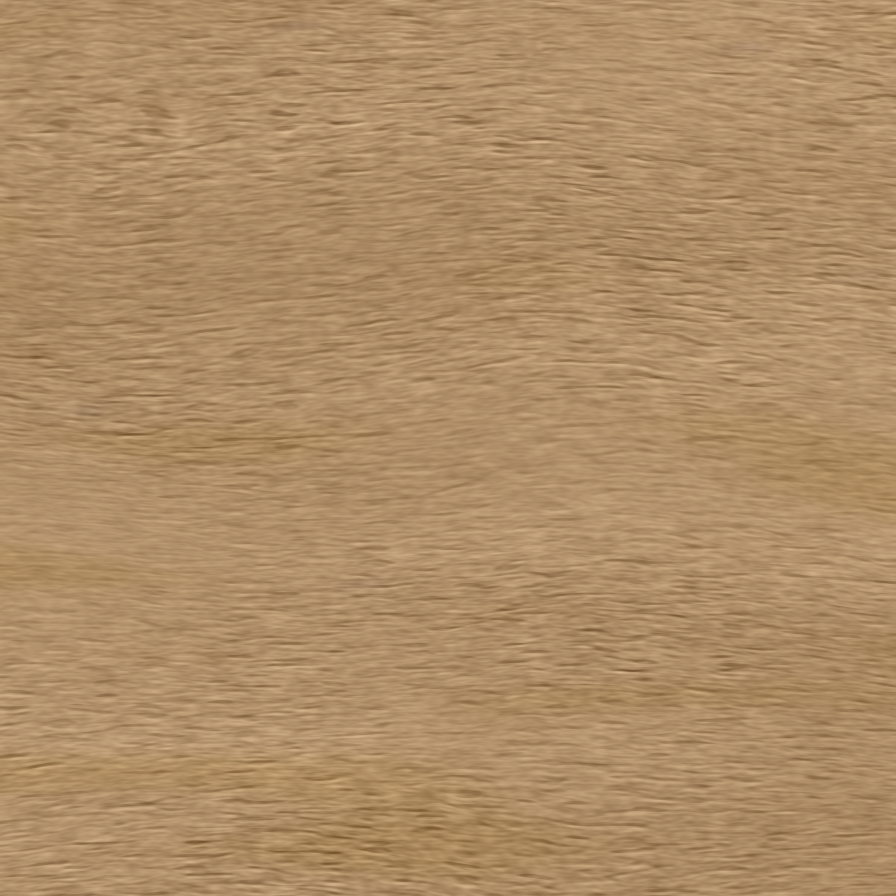
Write a WebGL 2 fragment shader that draws this texture.

```glsl
#version 300 es
precision highp float;
// Flat tan wood veneer with fine horizontal fibres, short pores and soft warm bands.

uniform vec2 u_resolution;
out vec4 fragColor;

const vec3 WOOD = vec3(0.687, 0.561, 0.411);
const vec3 WARM_SHIFT = vec3(-0.016, -0.025, -0.045);
const vec3 SMUDGE_SHIFT = vec3(-0.030, -0.025, 0.005);

const vec2 COARSE_FIBRE = vec2(15.0, 165.0);  // cells per canvas, along and across
const vec2 MEDIUM_FIBRE = vec2(30.0, 250.0);
const vec2 FINE_FIBRE = vec2(75.0, 350.0);
const vec2 PORE_CELLS = vec2(20.0, 150.0);
const vec2 CREASE_CELLS = vec2(9.0, 80.0);
const float COARSE_GAIN = 0.070;
const float MEDIUM_GAIN = 0.085;
const float FINE_GAIN = 0.070;
const float PORE_DARK = 0.090;
const float CREASE_DARK = 0.055;
const float LIP_SHARE = 0.50;    // brightness of the lip against its groove
const float LIP_OFFSET = 0.0032;

const float GRAIN_BEND = 0.035;
const float GRAIN_RIPPLE = 0.0025;
const float TONE_GAIN = 0.050;
const float TEAR_X = 0.593;
const float TEAR_GAIN = 0.065;
const int SMUDGES = 5;

uint mixBits(uint n) {
  n = (n ^ (n >> 16)) * 0x7feb352du;
  n = (n ^ (n >> 15)) * 0x846ca68bu;
  return n ^ (n >> 16);
}

float hash(vec2 cell) {
  ivec2 c = ivec2(cell);
  return float(mixBits(uint(c.x) + mixBits(uint(c.y))) >> 8) / 16777216.0;
}

float cornerSlope(vec2 cell, vec2 offset) {
  float angle = 6.28319 * hash(cell);
  return dot(vec2(cos(angle), sin(angle)), offset);
}

// Gradient noise, about -0.7 to 0.7
float noise(vec2 p) {
  vec2 i = floor(p), f = p - i;
  vec2 w = f * f * f * (f * (f * 6.0 - 15.0) + 10.0);
  vec2 e = vec2(1.0, 0.0);
  float low = mix(cornerSlope(i, f), cornerSlope(i + e.xy, f - e.xy), w.x);
  float high = mix(cornerSlope(i + e.yx, f - e.yx), cornerSlope(i + e.xx, f - e.xx), w.x);
  return mix(low, high, w.y);
}

// Gentle drift of the grain direction plus a small ripple
vec2 bendGrain(vec2 p) {
  p.y += GRAIN_BEND * noise(p * vec2(2.0, 2.4) + 7.3);
  p.y += GRAIN_RIPPLE * noise(p * vec2(18.0, 32.0) + 31.7);
  return p;
}

// Short pits and longer thin creases that open and close along the grain
float grooves(vec2 q) {
  float pit = noise(q * PORE_CELLS + 53.1) + 0.35 * noise(q * MEDIUM_FIBRE + 12.9);
  float line = abs(noise(q * CREASE_CELLS + 71.6));
  float open = smoothstep(-0.10, 0.30, noise(q * vec2(16.0, 60.0) + 5.8));
  return PORE_DARK * smoothstep(0.14, 0.46, pit)
       + CREASE_DARK * smoothstep(0.13, 0.02, line) * open;
}

// Layered thin streaks of the fibres
float streaks(vec2 q) {
  return COARSE_GAIN * noise(q * COARSE_FIBRE + 3.7)
       + MEDIUM_GAIN * noise(q * MEDIUM_FIBRE + 81.3)
       + FINE_GAIN * noise(q * FINE_FIBRE + 19.5);
}

// Smooth zone across the board, where the grooves are shallow
float calmBand(vec2 p) {
  float d = (p.y - 0.44 + 0.06 * noise(p * 2.5 + 4.1)) / 0.10;
  return exp(-d * d);
}

// Pale ticks along a narrow upright tear
float tear(vec2 p) {
  float d = (p.x - TEAR_X - 0.012 * noise(vec2(p.y * 9.0, 2.5))) / 0.007;
  float ticks = smoothstep(0.05, 0.40, noise(p * vec2(60.0, 150.0) + 9.2));
  float patches = smoothstep(-0.15, 0.35, noise(vec2(p.y * 6.0, 17.4)));
  return exp(-d * d) * ticks * patches;
}

// Small faint grey marks
float smudges(vec2 p) {
  float sum = 0.0;
  for (int i = 0; i < SMUDGES; i++) {
    float id = float(i);
    vec2 centre = vec2(hash(vec2(id, 3.0)), hash(vec2(id, 8.0)));
    vec2 d = (p - centre) / vec2(0.022, 0.006);
    d += 0.9 * vec2(noise(p * 45.0), noise(p * 45.0 + 20.0));
    sum += exp(-dot(d, d)) * (0.4 + 0.6 * hash(vec2(id, 14.0)));
  }
  return sum;
}

void main() {
  vec2 p = gl_FragCoord.xy / u_resolution.y;
  vec2 q = bendGrain(p);
  float calm = calmBand(p);

  // Broad tone and patchy depth of the grooves
  float tone = noise(q * vec2(0.9, 5.5) + 2.6) + 0.45 * noise(q * vec2(3.5, 16.0) + 40.2);
  float depth = 1.0 + 0.8 * noise(p * vec2(3.0, 6.0) + 66.4) - 0.40 * calm;
  float warm = smoothstep(0.08, 0.42, noise(q * vec2(1.7, 13.0) + 23.8));

  float lip = LIP_SHARE * grooves(q + vec2(0.0, LIP_OFFSET));
  float relief = streaks(q) * mix(1.0, depth, 0.5) + (lip - grooves(q)) * depth;
  vec3 colour = WOOD + TONE_GAIN * tone + 0.010 * calm;
  colour += WARM_SHIFT * warm + relief * vec3(1.0, 1.0, 0.95);
  colour += TEAR_GAIN * tear(p) + SMUDGE_SHIFT * smudges(p);
  fragColor = vec4(colour, 1.0);
}
```
